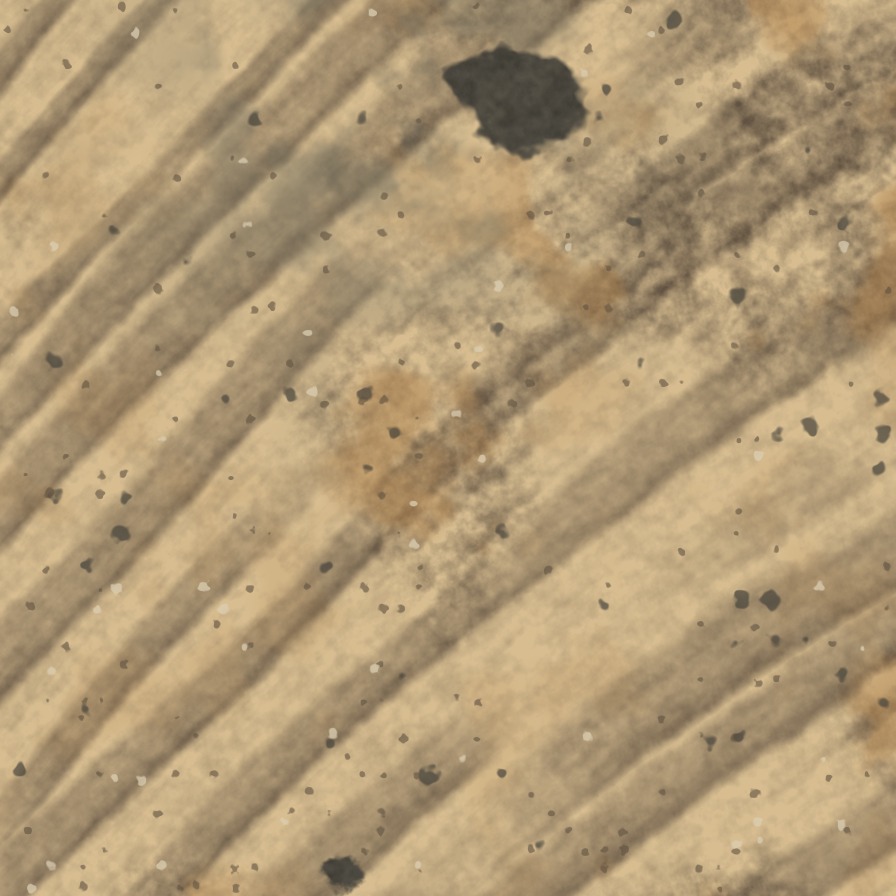
Reproduce this texture procedurally as a WebGL 1 fragment shader.

```glsl
precision highp float;
// Weathered sandy surface with curved diagonal brown streaks, grit and a dark chip.
uniform vec2 u_resolution;

const vec3 SAND = vec3(0.845, 0.742, 0.565);
const vec3 UMBER = vec3(0.44, 0.375, 0.295);
const vec3 OCHRE = vec3(0.68, 0.50, 0.29);
const vec3 SLATE = vec3(0.43, 0.42, 0.36);
const vec3 CHAR = vec3(0.27, 0.26, 0.23);
const vec3 CHALK = vec3(0.86, 0.81, 0.70);

float hash(vec2 p) {
  return fract(sin(dot(p, vec2(127.1, 311.7))) * 43758.5453);
}

float noise(vec2 p) {
  vec2 cell = floor(p);
  vec2 f = fract(p);
  f = f * f * (3.0 - 2.0 * f);
  float low = mix(hash(cell), hash(cell + vec2(1.0, 0.0)), f.x);
  float high = mix(hash(cell + vec2(0.0, 1.0)), hash(cell + 1.0), f.x);
  return mix(low, high, f.y);
}

float fbm(vec2 p) {
  float sum = 0.0;
  float amplitude = 0.533;
  for (int i = 0; i < 4; i++) {
    sum += amplitude * noise(p);
    p = mat2(1.6, 1.2, -1.2, 1.6) * p + 17.3;
    amplitude *= 0.5;
  }
  return sum;
}

// Bands with a crisp dark lower rim and a paler body above it.
float streaks(float across, float along, float seed) {
  float cell = floor(across);
  float tone = 0.0;
  for (int i = -1; i <= 1; i++) {
    float id = cell + float(i);
    float pick = hash(vec2(id, seed));
    float sway = noise(vec2(along * 2.2, id * 7.0 + seed)) - 0.5;
    float d = across - id - 0.25 - 0.4 * pick - 0.3 * sway;
    float width = 0.3 + 0.35 * hash(vec2(seed, id))
                + 0.25 * noise(vec2(along * 3.0 + 9.0, id * 5.0));
    float body = 1.0 - smoothstep(width * 0.7, width, d);
    float rim = exp(-d * d / 0.025);
    float edge = smoothstep(-0.09, 0.07, d);
    float presence = smoothstep(0.12, 0.45, noise(vec2(along * 2.6 + pick * 9.0, id * 3.7)));
    tone = max(tone, edge * presence * (0.58 * body + 0.42 * rim));
  }
  return tone;
}

// Sparse irregular grains; returns coverage of one grain per chosen cell.
float grit(vec2 p, float scale, float share, float seed) {
  vec2 g = p * scale;
  vec2 cell = floor(g);
  vec2 centre = 0.35 + 0.3 * vec2(hash(cell + seed), hash(cell + seed + 5.3));
  float size = mix(0.08, 0.25, hash(cell + seed + 9.1));
  float d = length(fract(g) - centre) + 0.22 * (noise(g * 5.0) - 0.5);
  return step(hash(cell + seed + 2.7), share) * (1.0 - smoothstep(size - 0.06, size + 0.06, d));
}

float chip(vec2 p, vec2 centre, float radius) {
  vec2 q = (p - centre) * vec2(0.85, 1.1);
  float d = length(q) + radius * 1.3 * (fbm(p * 1.1 / radius) - 0.5);
  return 1.0 - smoothstep(radius - 0.005, radius + 0.005, d);
}

void main() {
  vec2 p = gl_FragCoord.xy / u_resolution.y;

  // Flow coordinates: steep on the left, flatter on the right
  float rough = smoothstep(0.42, 0.68, fbm(p * 4.0 + 3.1));
  float ragged = fbm(p * 28.0) - 0.5;
  float across = p.y - 1.15 * p.x + 0.27 * p.x * p.x;
  across += 0.022 * (0.5 + rough) * ragged;
  float along = p.x + 0.7 * p.y;
  vec2 flow = vec2(along, across);

  // Layered darkness
  float band = streaks(across * 7.0, along, 4.0);
  float fine = streaks(across * 13.0 + 0.4, along * 1.3, 23.0);
  float fibre = fbm(flow * vec2(18.0, 75.0)) - 0.5;
  float grain = fbm(p * 95.0) - 0.5;
  float mottle = fbm(p * 34.0 + 8.0) - 0.5;
  float tone = 0.06 + 0.72 * band + 0.2 * fine * (0.3 + rough);
  tone += 0.16 * rough * (1.0 - 0.6 * band);
  tone += 0.25 * fibre + (0.35 + 0.45 * rough) * grain + (0.25 + 0.6 * rough) * mottle;
  vec3 color = mix(SAND, UMBER, clamp(tone, 0.0, 1.15));

  // Ochre stains and a grey smudge near the chip
  float stain = smoothstep(0.54, 0.72, fbm(p * 9.0 + 31.0));
  color = mix(color, OCHRE, 0.35 * stain * (0.4 + rough));
  vec2 chipCentre = vec2(0.58, 0.885);
  float smudge = exp(-18.0 * dot(p - chipCentre + vec2(0.16, 0.0), p - chipCentre + vec2(0.16, 0.0)));
  color = mix(color, SLATE, 0.6 * smudge * smoothstep(0.35, 0.65, fbm(p * 15.0 + 5.0)));

  // Grit, pale flecks and dark chips
  color = mix(color, CHAR, 0.7 * grit(p, 26.0, 0.07, 1.0));
  color = mix(color, UMBER * 0.85, 0.6 * grit(p, 48.0, 0.08, 14.0));
  color = mix(color, CHALK, 0.75 * grit(p, 42.0, 0.025, 40.0));
  float chips = max(chip(p, chipCentre, 0.056), chip(p, vec2(0.38, 0.025), 0.02));
  color = mix(color, CHAR * (1.0 + 0.5 * grain), 0.95 * chips);

  gl_FragColor = vec4(color, 1.0);
}
```
